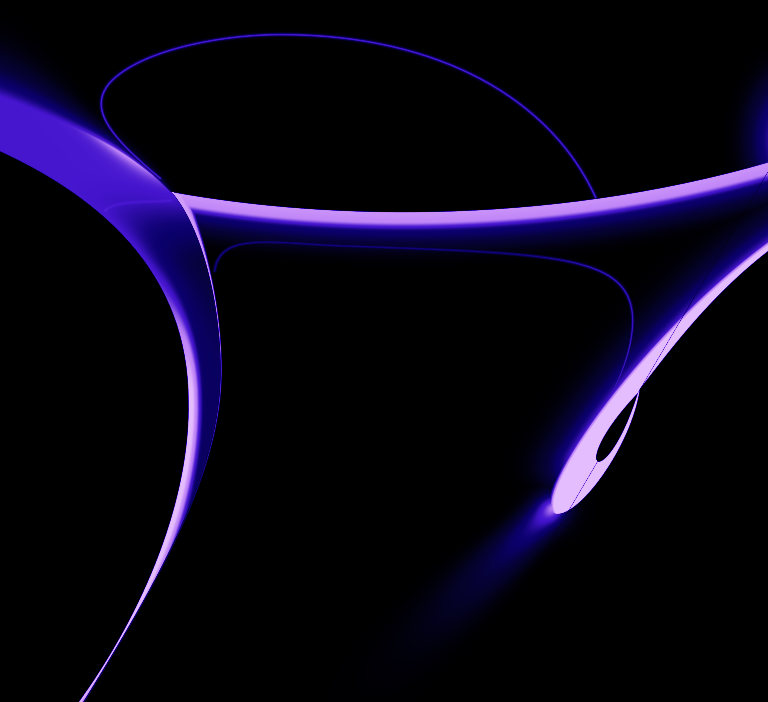
Give the GLSL for this background, as a WebGL 1 fragment shader.

```glsl
precision highp float;
// Glowing violet ribbons folding through black space, with fine looping filaments.
uniform vec2 u_resolution;

const vec3 NAVY = vec3(0.02, 0.01, 0.19);
const vec3 INDIGO = vec3(0.04, 0.0, 0.42);
const vec3 VIOLET = vec3(0.27, 0.08, 0.81);
const vec3 LAVENDER = vec3(0.76, 0.53, 0.97);
const vec3 PALE = vec3(0.92, 0.78, 1.0);

// Light energy to colour
vec3 ramp(float e) {
  vec3 c = NAVY * smoothstep(0.0, 0.15, e);
  c = mix(c, INDIGO, smoothstep(0.12, 0.3, e));
  c = mix(c, VIOLET, smoothstep(0.28, 0.52, e));
  c = mix(c, LAVENDER, smoothstep(0.5, 0.8, e));
  return mix(c, PALE, smoothstep(0.8, 1.0, e));
}

// Signed distance to a cubic curve, positive on the right of its direction
float curve(vec2 p, vec2 a, vec2 b, vec2 c, vec2 d) {
  float best = 1e5, side = 1.0;
  vec2 from = a;
  for (int i = 1; i <= 32; i++) {
    float t = float(i) / 32.0, s = 1.0 - t;
    vec2 to = s * s * s * a + 3.0 * s * t * (s * b + t * c) + t * t * t * d;
    vec2 e = to - from, r = p - from;
    float dist = length(r - e * clamp(dot(r, e) / dot(e, e), 0.0, 1.0));
    if (dist < best) {
      best = dist;
      side = e.x * r.y < e.y * r.x ? -1.0 : 1.0;
    }
    from = to;
  }
  return best * side;
}

float nearer(float a, float b) { return abs(a) < abs(b) ? a : b; }
float cover(float d, float px) { return smoothstep(-px, px, d); }
float fade(float a, float b, float x) { return 1.0 - smoothstep(a, b, x); }
float bell(float x, float w) { return exp(-x * x / (w * w)); }
float filament(float d) { return 0.85 * bell(d, 0.014) + 0.15 * exp(-abs(d) / 0.035); }

// Left ribbon: distances inward from its outer edge and from its fold
float leftRibbon(vec2 p, float outer, float fold, float px) {
  float upper = fade(1.7, 2.7, p.y);
  float lower = smoothstep(2.5, 4.0, p.y);
  float width = 0.08 * fade(5.0, 7.0, p.y);
  float body = 0.14 + 0.38 * upper + 0.4 * (1.0 - upper) * exp(-outer / 0.17);
  float rim = 0.25 + 0.7 * fade(width * 0.4, width + 0.09, outer);
  float e = mix(body, rim, lower) * cover(fold, px);
  // Soft veil above the fold and a bright crease on it
  float spread = mix(0.24, 0.02, smoothstep(0.0, 1.5, p.x));
  float veil = 0.5 * exp(min(fold, 0.0) / spread);
  veil *= fade(1.5, 1.8, p.x) * fade(2.0, 3.0, p.y) * (1.0 - cover(fold, px));
  float crease = 0.27 * exp(-abs(fold) / 0.07) * bell(p.x - 1.25, 0.38) * upper;
  return (e + veil + crease) * cover(outer, px);
}

// Top band: depth below its crest, and distance right of the fold
float topBand(vec2 p, float depth, float fold, float px) {
  float e = 0.46 * bell(depth, 0.3) + 0.39 * fade(0.08, 0.2, depth);
  float width = 0.18 * exp((1.95 - p.y) / 0.3) + 0.018;
  float edge = fade(0.2 * width, width, fold) * mix(0.88, 0.3, smoothstep(2.4, 5.6, p.y));
  return max(e, edge) * cover(depth, px) * cover(fold, px);
}

// Pointed drop, positive inside
float dropHole(vec2 p) {
  vec2 axis = vec2(0.507, -0.862), r = p - vec2(6.16, 4.26);
  float u = clamp(dot(r, axis) / 0.395, -1.0, 1.0);
  float v = r.x * axis.y - r.y * axis.x;
  return 0.065 * (1.0 - u) * sqrt(1.0 + u) - abs(v);
}

// Diffuse beam trailing from the strip's tip
float tailGlow(vec2 p) {
  vec2 r = p - vec2(5.52, 5.06), axis = vec2(-0.72, 0.694);
  float along = dot(r, axis), across = r.x * axis.y - r.y * axis.x;
  float beam = 0.48 * exp(-max(along, 0.0) / 0.9) * smoothstep(-0.25, 0.1, along);
  return beam * bell(across, 0.13 + 0.13 * max(along, 0.0)) + 0.4 * exp(-length(r) / 0.13);
}

void main() {
  // Canvas height is 7 units, y runs downward
  vec2 p = vec2(gl_FragCoord.x, u_resolution.y - gl_FragCoord.y) * 7.0 / u_resolution.y;
  float px = 5.0 / u_resolution.y;

  // Ribbon edges
  float outer = -nearer(
    curve(p, vec2(-0.3, 1.38), vec2(1.05, 1.92), vec2(1.88, 2.75), vec2(1.88, 4.0)),
    curve(p, vec2(1.88, 4.0), vec2(1.9, 4.95), vec2(1.46, 6.08), vec2(0.75, 7.05)));
  float fold = nearer(
    curve(p, vec2(-0.3, 0.85), vec2(0.5, 1.15), vec2(1.2, 1.4), vec2(1.74, 1.95)),
    nearer(curve(p, vec2(1.74, 1.95), vec2(2.05, 2.35), vec2(2.2, 3.1), vec2(2.2, 3.7)),
      curve(p, vec2(2.2, 3.7), vec2(2.2, 4.7), vec2(1.6, 5.75), vec2(0.8, 7.05))));
  float crest = curve(p, vec2(1.74, 1.92), vec2(3.3, 2.2), vec2(5.6, 2.26), vec2(7.9, 1.55));
  float rim = nearer(
    curve(p, vec2(7.9, 2.33), vec2(7.2, 2.8), vec2(6.75, 3.4), vec2(6.38, 3.88)),
    curve(p, vec2(6.38, 3.88), vec2(6.3, 4.45), vec2(5.75, 5.2), vec2(5.52, 5.12)));
  float inner = curve(p, vec2(7.9, 2.25), vec2(6.6, 3.1), vec2(5.3, 4.85), vec2(5.52, 5.12));

  // Ribbons and right-hand strip
  float e = max(leftRibbon(p, outer, fold, px), topBand(p, crest, -fold, px));
  float halo = 0.5 * exp(-max(inner, 0.0) / 0.17) * fade(4.5, 5.05, p.y);
  float strip = max(halo, 0.95 * fade(-0.03, 0.05, inner)) * cover(rim, px);
  e = max(e, strip * cover(crest, px));
  e = max(e, tailGlow(p));
  e *= 1.0 - cover(dropHole(p), px);

  // Corner glow above the crest
  e += 0.6 * bell(length((p - vec2(7.9, 1.4)) / vec2(0.36, 0.55)), 1.0) * cover(-crest, px);

  // Filaments
  float loop = nearer(
    curve(p, vec2(1.6, 1.78), vec2(1.15, 1.4), vec2(0.85, 1.1), vec2(1.1, 0.82)),
    nearer(curve(p, vec2(1.1, 0.82), vec2(1.4, 0.5), vec2(2.2, 0.345), vec2(2.8, 0.345)),
      curve(p, vec2(2.8, 0.345), vec2(4.4, 0.345), vec2(5.5, 1.0), vec2(5.94, 1.97))));
  float thread = nearer(
    curve(p, vec2(2.14, 2.7), vec2(2.2, 2.3), vec2(2.7, 2.43), vec2(3.5, 2.455)),
    curve(p, vec2(3.5, 2.455), vec2(5.6, 2.53), vec2(6.3, 2.55), vec2(6.31, 3.2)));
  float hook = curve(p, vec2(6.31, 3.2), vec2(6.3, 3.55), vec2(6.15, 3.85), vec2(5.95, 4.2));
  float seam = curve(p, vec2(1.05, 2.1), vec2(1.15, 2.0), vec2(1.4, 2.02), vec2(1.7, 2.0));
  e = max(e, 0.52 * filament(loop) * cover(-crest, px));
  e = max(e, mix(0.34, 0.46, smoothstep(5.0, 6.2, p.x)) * filament(nearer(thread, hook)));
  e += 0.08 * filament(seam);

  gl_FragColor = vec4(ramp(e), 1.0);
}
```
